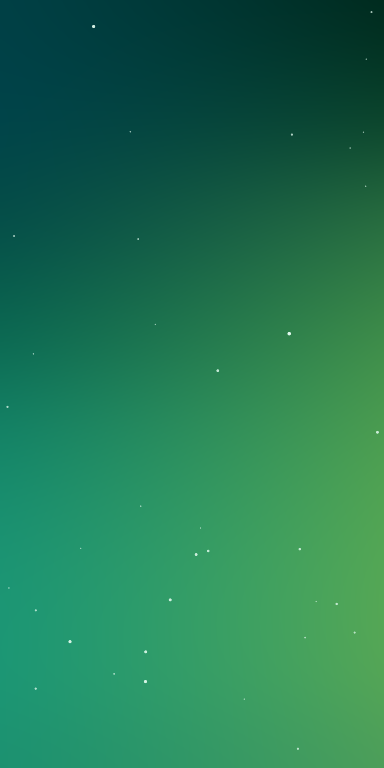
Give the GLSL for this background, as a Shadertoy shader.

```glsl
// Night sky glowing from dark teal at the top to bright green at the bottom.
// Two vertical colour ramps, one per side, are smoothly interpolated and
// blended across the canvas; small hashed stars are scattered over them.

const int STOPS = 8;
const int STAR_COUNT = 36;
const float SIDE_BLEND = 1.2;       // above 1 widens the left colours
const float STAR_MIN_RADIUS = 0.0017; // in canvas widths
const float STAR_MAX_RADIUS = 0.0046;
const float STAR_SIZE_BIAS = 2.2;   // above 1 favours small stars
const uint STAR_SEED = 41u;
const vec3 STAR_COLOR = vec3(0.88, 0.98, 0.93);

// Colours from top to bottom
const vec3 LEFT_RAMP[STOPS] = vec3[STOPS](
    vec3(0.00, 0.25, 0.27), vec3(0.00, 0.265, 0.285),
    vec3(0.02, 0.31, 0.285), vec3(0.045, 0.405, 0.32),
    vec3(0.08, 0.515, 0.40), vec3(0.105, 0.575, 0.445),
    vec3(0.11, 0.59, 0.455), vec3(0.11, 0.57, 0.44));
const vec3 RIGHT_RAMP[STOPS] = vec3[STOPS](
    vec3(0.00, 0.17, 0.12), vec3(0.04, 0.26, 0.17),
    vec3(0.15, 0.42, 0.245), vec3(0.235, 0.54, 0.285),
    vec3(0.295, 0.615, 0.315), vec3(0.325, 0.65, 0.33),
    vec3(0.33, 0.65, 0.335), vec3(0.30, 0.62, 0.35));

// Integer hash mapped to 0..1
float hash(uint n) {
    n = n * 747796405u + 2891336453u;
    n = ((n >> ((n >> 28u) + 4u)) ^ n) * 277803737u;
    n = (n >> 22u) ^ n;
    return float(n >> 8u) / 16777216.0;
}

// Catmull-Rom interpolation through the stops
vec3 sampleRamp(vec3 stops[STOPS], float t) {
    float x = clamp(t, 0.0, 1.0) * float(STOPS - 1);
    int i = min(int(x), STOPS - 2);
    float f = x - float(i);
    vec3 a = stops[max(i - 1, 0)];
    vec3 b = stops[i];
    vec3 c = stops[i + 1];
    vec3 d = stops[min(i + 2, STOPS - 1)];
    return b + 0.5 * f * (c - a + f * (2.0 * a - 5.0 * b + 4.0 * c - d
         + f * (3.0 * (b - c) + d - a)));
}

// Combined coverage of all stars; p is in canvas widths
float starField(vec2 p, float height, float pixel) {
    float coverage = 0.0;
    for (int i = 0; i < STAR_COUNT; i++) {
        uint id = STAR_SEED + uint(i) * 4u;
        vec2 center = vec2(hash(id), hash(id + 1u) * height);
        float size = pow(hash(id + 2u), STAR_SIZE_BIAS);
        float radius = mix(STAR_MIN_RADIUS, STAR_MAX_RADIUS, size);
        float brightness = mix(0.6, 1.0, size);
        float edge = 0.5 * pixel;
        float disc = 1.0 - smoothstep(radius - edge, radius + edge, length(p - center));
        coverage = max(coverage, disc * brightness);
    }
    return coverage;
}

void mainImage(out vec4 fragColor, in vec2 fragCoord) {
    vec2 uv = fragCoord / iResolution.xy;
    float pixel = 1.0 / iResolution.x;

    // Background glow
    float depth = 1.0 - uv.y;
    vec3 color = mix(sampleRamp(LEFT_RAMP, depth), sampleRamp(RIGHT_RAMP, depth),
                     pow(uv.x, SIDE_BLEND));

    // Stars
    float stars = starField(fragCoord * pixel, iResolution.y * pixel, pixel);
    color = mix(color, STAR_COLOR, stars);

    fragColor = vec4(clamp(color, 0.0, 1.0), 1.0);
}
```
